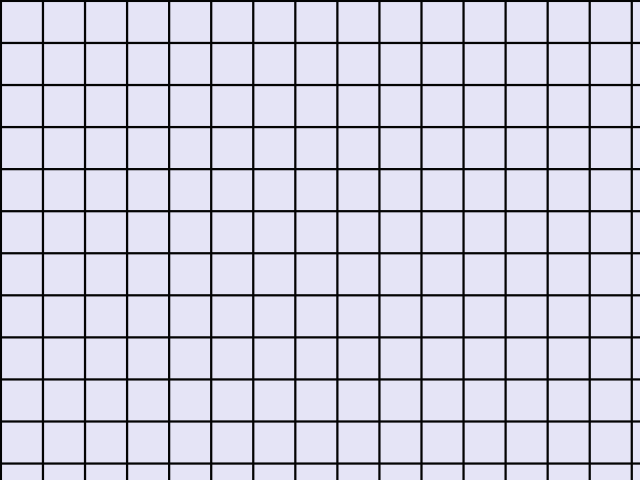
Give the GLSL for this pattern, as a Shadertoy shader.

```glsl
// Square grid of thin black lines on pale lavender, anchored at the top left.

// Lengths are fractions of the canvas height.
const float CELL_PITCH = 0.08762;
const float LINE_WIDTH = 0.0047;
const vec2 FIRST_LINE = vec2(0.0019);   // centre of the first lines, from the top left
const vec3 PAPER_COLOR = vec3(0.898, 0.894, 0.963);
const vec3 LINE_COLOR = vec3(0.012);

// Distance along each axis to the nearest grid line centre.
vec2 gridDistance(vec2 p) {
    vec2 cell = (p - FIRST_LINE) / CELL_PITCH;
    return abs(fract(cell + 0.5) - 0.5) * CELL_PITCH;
}

// Share of a pixel covered by a line on each axis.
vec2 lineCoverage(vec2 dist, float pixel) {
    vec2 edge = clamp((0.5 * LINE_WIDTH - dist) / pixel + 0.5, 0.0, 1.0);
    return min(edge, vec2(LINE_WIDTH / pixel));
}

void mainImage(out vec4 fragColor, in vec2 fragCoord) {
    float pixel = 1.0 / iResolution.y;
    vec2 p = vec2(fragCoord.x, iResolution.y - fragCoord.y) * pixel;

    // Join both line directions without darkening the crossings twice.
    vec2 cover = lineCoverage(gridDistance(p), pixel);
    float ink = 1.0 - (1.0 - cover.x) * (1.0 - cover.y);

    fragColor = vec4(mix(PAPER_COLOR, LINE_COLOR, ink), 1.0);
}
```
